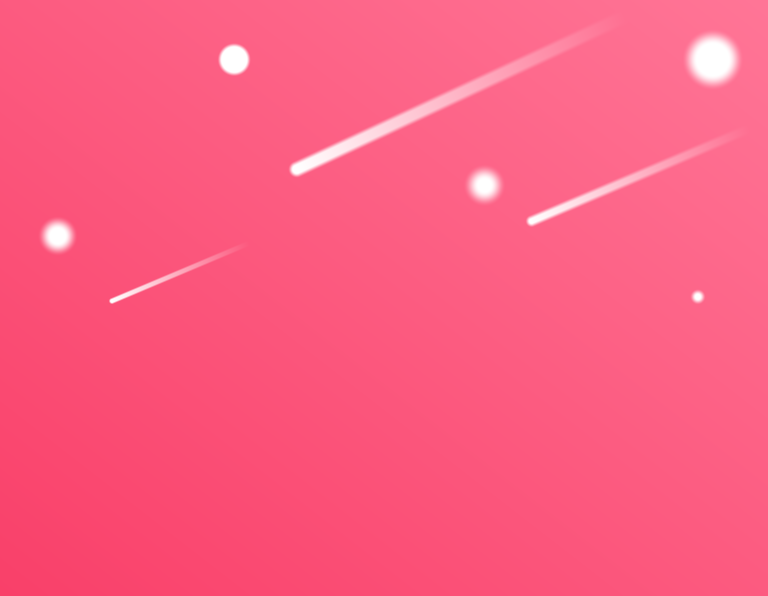
Write a Shadertoy shader that draws this background.

```glsl
const vec3 DEEP_ROSE = vec3(0.976, 0.250, 0.412);
const vec3 LIGHT_PINK = vec3(1.0, 0.460, 0.590);
const vec3 GLOW_WHITE = vec3(1.0);

// Dots: centre x, centre y, radius, edge softness (canvas heights)
const int DOT_COUNT = 5;
const vec4 DOTS[DOT_COUNT] = vec4[](
    vec4(0.393, 0.900, 0.0245, 0.004),
    vec4(1.196, 0.900, 0.0390, 0.013),
    vec4(0.813, 0.689, 0.0230, 0.013),
    vec4(0.097, 0.604, 0.0230, 0.011),
    vec4(1.171, 0.502, 0.0085, 0.005));

// Streaks: head xy, tail xy; and half width, edge softness
const int STREAK_COUNT = 3;
const vec4 STREAK_ENDS[STREAK_COUNT] = vec4[](
    vec4(0.498, 0.716, 1.050, 0.973),
    vec4(0.892, 0.629, 1.257, 0.784),
    vec4(0.188, 0.495, 0.418, 0.592));
const vec2 STREAK_EDGES[STREAK_COUNT] = vec2[](
    vec2(0.0105, 0.0045),
    vec2(0.0070, 0.0040),
    vec2(0.0040, 0.0020));

// Coverage of a shape with a soft edge at least one pixel wide
float softFill(float signedDistance, float softness) {
    float edge = max(softness, 0.75 / iResolution.y);
    return 1.0 - smoothstep(-edge, edge, signedDistance);
}

float dotGlow(vec2 p, vec4 spot) {
    return softFill(length(p - spot.xy) - spot.z, spot.w);
}

// Rounded line, fading from head to tail
float streakGlow(vec2 p, vec4 ends, vec2 edge) {
    vec2 axis = ends.zw - ends.xy;
    vec2 fromHead = p - ends.xy;
    float along = clamp(dot(fromHead, axis) / dot(axis, axis), 0.0, 1.0);
    float fade = 1.0 - along;
    return fade * softFill(length(fromHead - along * axis) - edge.x, edge.y);
}

void mainImage(out vec4 fragColor, in vec2 fragCoord) {
    vec2 uv = fragCoord / iResolution.xy;
    vec2 p = fragCoord / iResolution.y;

    // Diagonal backdrop
    vec3 color = mix(DEEP_ROSE, LIGHT_PINK, 0.5 * (uv.x + uv.y));

    // Streaks
    for (int i = 0; i < STREAK_COUNT; i++) {
        float glow = streakGlow(p, STREAK_ENDS[i], STREAK_EDGES[i]);
        color = mix(color, GLOW_WHITE, glow);
    }

    // Dots
    for (int i = 0; i < DOT_COUNT; i++) {
        color = mix(color, GLOW_WHITE, dotGlow(p, DOTS[i]));
    }

    fragColor = vec4(color, 1.0);
}
```
